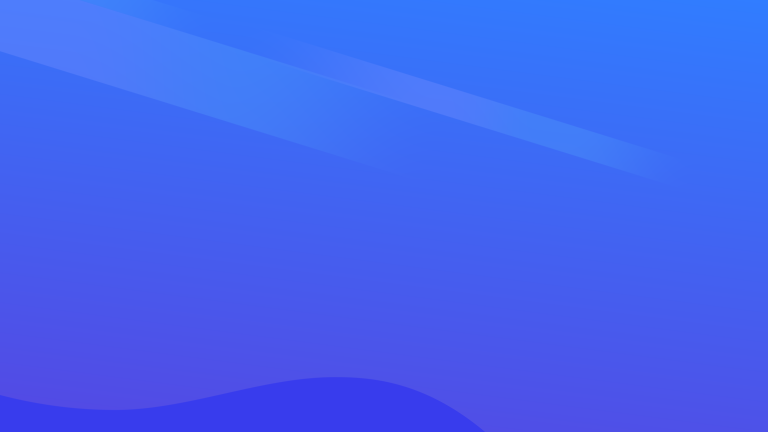
Reproduce this background procedurally as a WebGL 1 fragment shader.

```glsl
precision highp float;

// A blue to violet diagonal gradient crossed by three parallel light beams,
// with a dark blue wave along the lower left edge. Beams are bands in a
// rotated frame that tint and fade lengthwise. Unit: canvas height.

uniform vec2 u_resolution;

const vec3 SKY_BLUE = vec3(0.19, 0.49, 1.0);
const vec3 VIOLET = vec3(0.33, 0.28, 0.89);
const vec3 WAVE_BLUE = vec3(0.22, 0.235, 0.93);
const vec3 BEAM_LAVENDER = vec3(0.44, 0.55, 1.0);
const vec3 BEAM_CYAN = vec3(0.30, 0.59, 0.98);

const float GRADIENT_TILT = 0.13;
const float BEAM_OPACITY = 0.4;
const float BEAM_SLOPE = 0.31;
const vec2 BEAM_ORIGIN = vec2(0.185, 1.0);

const vec2 TROUGH = vec2(0.266, 0.051);
const vec2 CREST = vec2(0.775, 0.127);
const float TROUGH_CURVE = 0.49;
const float CREST_CURVE = 1.44;
const float CREST_POWER = 2.3;

// Smooth step one pixel to either side of an edge.
float edgeMask(float d, float px) {
  return smoothstep(-px, px, d);
}

// q: distance along and across the beams; each range is (start, end).
vec3 addBeam(vec3 base, vec2 q, vec2 band, vec2 fadeIn, vec2 tint, vec2 fadeOut, float px) {
  float mask = edgeMask(q.y - band.x, px) * edgeMask(band.y - q.y, px);
  mask *= smoothstep(fadeIn.x, fadeIn.y, q.x);
  mask *= 1.0 - smoothstep(fadeOut.x, fadeOut.y, q.x);
  vec3 light = mix(BEAM_LAVENDER, BEAM_CYAN, smoothstep(tint.x, tint.y, q.x));
  return mix(base, light, BEAM_OPACITY * mask);
}

// Parabola into the trough, smooth rise to the crest, then a steepening fall.
float waveHeight(float x) {
  float before = max(TROUGH.x - x, 0.0);
  float after = max(x - CREST.x, 0.0);
  float rise = mix(TROUGH.y, CREST.y, smoothstep(TROUGH.x, CREST.x, x));
  return rise + TROUGH_CURVE * before * before - CREST_CURVE * pow(after, CREST_POWER);
}

void main() {
  vec2 p = gl_FragCoord.xy / u_resolution.y;
  float aspect = u_resolution.x / u_resolution.y;
  float px = 0.75 / u_resolution.y;

  // Background gradient, from the top right to the bottom left corner.
  float t = (1.0 - p.y + GRADIENT_TILT * (aspect - p.x)) / (1.0 + GRADIENT_TILT * aspect);
  vec3 color = mix(SKY_BLUE, VIOLET, t);

  // Beams: broad, long and narrow, then the short one at the top.
  vec2 along = normalize(vec2(1.0, -BEAM_SLOPE));
  vec2 across = vec2(-along.y, along.x);
  vec2 q = vec2(dot(p - BEAM_ORIGIN, along), dot(p - BEAM_ORIGIN, across));
  color = addBeam(color, q, vec2(-0.168, 0.0), vec2(-2.0, -1.0),
                  vec2(0.0, 0.45), vec2(0.38, 0.90), px);
  color = addBeam(color, q, vec2(-0.005, 0.06), vec2(0.38, 0.85),
                  vec2(0.88, 1.10), vec2(1.18, 1.48), px);
  color = addBeam(color, q, vec2(0.0, 0.05), vec2(-2.0, -1.0),
                  vec2(-0.4, -0.1), vec2(0.0, 0.32), px);

  // Foreground wave.
  color = mix(color, WAVE_BLUE, edgeMask(waveHeight(p.x) - p.y, px));

  gl_FragColor = vec4(color, 1.0);
}
```
